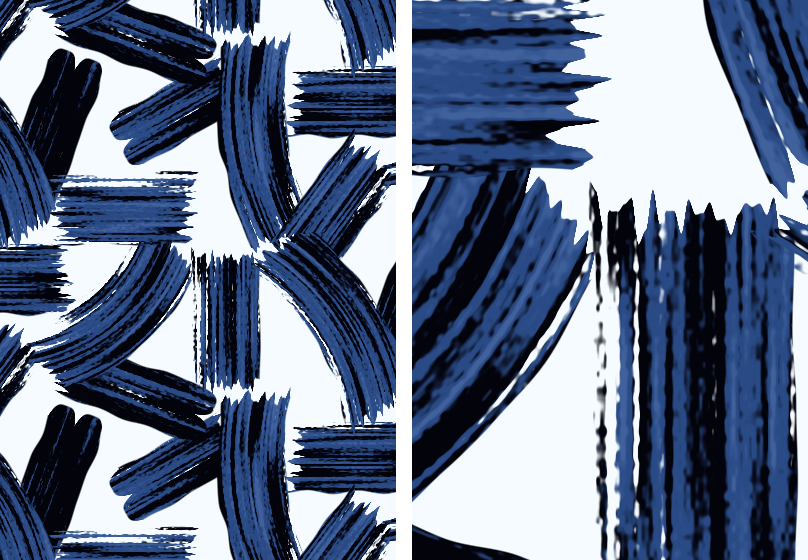
Left, the full canvas; right, a detail of the centre.
Write a WebGL 1 fragment shader that draws this pattern.

```glsl
precision highp float;
// Half-drop repeat of crossing dry-brush strokes in black and indigo on pale paper.

uniform vec2 u_resolution;

const float TILES_DOWN = 1.574;
const vec3 PAPER = vec3(0.96, 0.985, 0.995);
const vec3 BLACK = vec3(0.01, 0.01, 0.045);
const vec3 INDIGO = vec3(0.16, 0.29, 0.52);

float hash(vec2 p) {
  return fract(sin(dot(p, vec2(127.1, 311.7))) * 43758.5);
}

float noise(vec2 p) {
  vec2 i = floor(p);
  vec2 f = fract(p);
  f = f * f * (3.0 - 2.0 * f);
  return mix(mix(hash(i), hash(i + vec2(1.0, 0.0)), f.x),
             mix(hash(i + vec2(0.0, 1.0)), hash(i + vec2(1.0, 1.0)), f.x), f.y);
}

// Long streaks along u, layered from broad hair clumps to single hairs and grain.
float bristles(vec2 uv, float seed) {
  float hairs = noise(uv * vec2(5.0, 165.0) + seed);
  float clumps = noise(uv * vec2(3.5, 60.0) + seed * 1.7);
  float grain = noise(uv * vec2(130.0, 260.0) + seed * 2.3);
  return 0.48 * hairs + 0.34 * clumps + 0.18 * grain;
}

// Offset from a centre to the nearest copy; each column drops by half a tile.
vec2 halfDrop(vec2 p, vec2 centre) {
  vec2 d = p - centre;
  float column = floor(d.x + 0.5);
  d -= column * vec2(1.0, 0.5);
  d.y -= floor(d.y + 0.5);
  return d;
}

// Paints one stroke from start to end over the colour below.
// dry: its sign picks the worn side, its size the wear; wet: dark ink, lobed start.
vec3 stroke(vec3 below, vec2 p, float px, vec2 start, vec2 end,
            float halfWidth, float bend, float dry, float wet, float seed) {
  float halfLength = 0.5 * length(end - start);
  vec2 along = normalize(end - start);
  vec2 d = halfDrop(p, 0.5 * (start + end));
  float u = dot(d, along);
  float s = u / halfLength;

  // Parabolic bend, with the width corrected for its slope.
  float slope = 2.0 * bend * s / halfLength;
  float v = dot(d, vec2(-along.y, along.x)) - bend * (1.0 - s * s);
  v /= sqrt(1.0 + slope * slope);
  float w = v / halfWidth;
  vec2 uv = vec2(u, v);

  // Outline: wavering sides, two round lobes at a wet start, ragged ends elsewhere.
  float side = halfWidth - abs(v) + 0.012 * (noise(vec2(u * 14.0, sign(v) * 3.0 + seed)) - 0.5);
  float lobe = 2.0 * min(abs(w), 1.0) - 1.0;
  float lobed = 0.045 * lobe * lobe * lobe * lobe;
  float ragged = 0.05 * noise(vec2(v * 150.0, seed)) + 0.035 * noise(vec2(v * 32.0, seed + 5.0)) - 0.02;
  float trim = mix(ragged, lobed, wet * step(u, 0.0));
  float tip = halfLength - abs(u) - trim;
  float shape = smoothstep(-px, px, min(side, tip));

  // Wear: gaps open on the dry side, in loose patches and towards the tail.
  float patches = noise(uv * vec2(6.0, 20.0) + seed * 3.1);
  float wornSide = abs(dry) * smoothstep(-0.1, 1.0, w * sign(dry));
  float tail = smoothstep(0.3, 1.0, s);
  float rim = smoothstep(0.75, 1.0, abs(w)) * (1.0 - wet);
  float wear = 0.12 + 0.42 * wornSide + 0.14 * tail + 0.12 * rim
             + 0.26 * (patches - 0.4) * (1.0 - 0.6 * wet);
  float cover = shape * smoothstep(wear - 0.05, wear + 0.06, bristles(uv, seed));

  // Ink: black furrows between indigo ridges, bluer at blunt ends.
  float pool = noise(uv * vec2(4.0, 16.0) + seed * 4.3);
  float blunt = smoothstep(0.7, 1.0, abs(s)) * (1.0 - wet);
  float tone = bristles(uv, seed + 37.0) + 0.25 * (pool - 0.5)
             + 0.1 * blunt - 0.15 * wet + 0.03;
  vec3 ink = mix(BLACK, INDIGO, smoothstep(0.4, 0.57, tone));
  ink += 0.09 * smoothstep(0.62, 0.8, tone);
  return mix(below, ink, cover);
}

void main() {
  // Tile units, with y running down from the top edge.
  vec2 p = vec2(gl_FragCoord.x, u_resolution.y - gl_FragCoord.y) * TILES_DOWN / u_resolution.y;
  float px = TILES_DOWN / u_resolution.y;
  vec3 c = PAPER;

  // Dark, loaded strokes underneath.
  c = stroke(c, p, px, vec2(0.335, 0.41), vec2(0.68, 0.215), 0.08, 0.0, -0.25, 1.0, 11.0);
  c = stroke(c, p, px, vec2(0.59, 1.18), vec2(0.16, 1.02), 0.08, 0.0, 0.2, 1.0, 23.0);
  c = stroke(c, p, px, vec2(0.225, 0.155), vec2(0.06, 0.6), 0.08, 0.0, 0.15, 1.0, 31.0);

  // Sweeping curves and blunt blocks.
  c = stroke(c, p, px, vec2(0.725, 0.1), vec2(0.81, 0.69), 0.093, 0.055, -0.8, 0.2, 43.0);
  c = stroke(c, p, px, vec2(0.48, 0.66), vec2(0.085, 1.015), 0.1, -0.075, 0.75, 0.25, 59.0);
  c = stroke(c, p, px, vec2(0.545, 0.585), vec2(0.145, 0.585), 0.102, 0.0, 0.7, 0.0, 61.0);
  c = stroke(c, p, px, vec2(0.805, 0.283), vec2(1.21, 0.283), 0.1, 0.0, -0.75, 0.0, 73.0);
  c = stroke(c, p, px, vec2(0.63, 0.7), vec2(0.63, 1.11), 0.098, 0.0, 0.7, 0.0, 83.0);
  c = stroke(c, p, px, vec2(1.065, 0.425), vec2(0.84, 0.73), 0.094, 0.0, -0.5, 0.0, 97.0);
  c = stroke(c, p, px, vec2(0.765, 0.695), vec2(1.07, 1.17), 0.1, -0.062, 0.75, 0.2, 101.0);

  gl_FragColor = vec4(c, 1.0);
}
```
